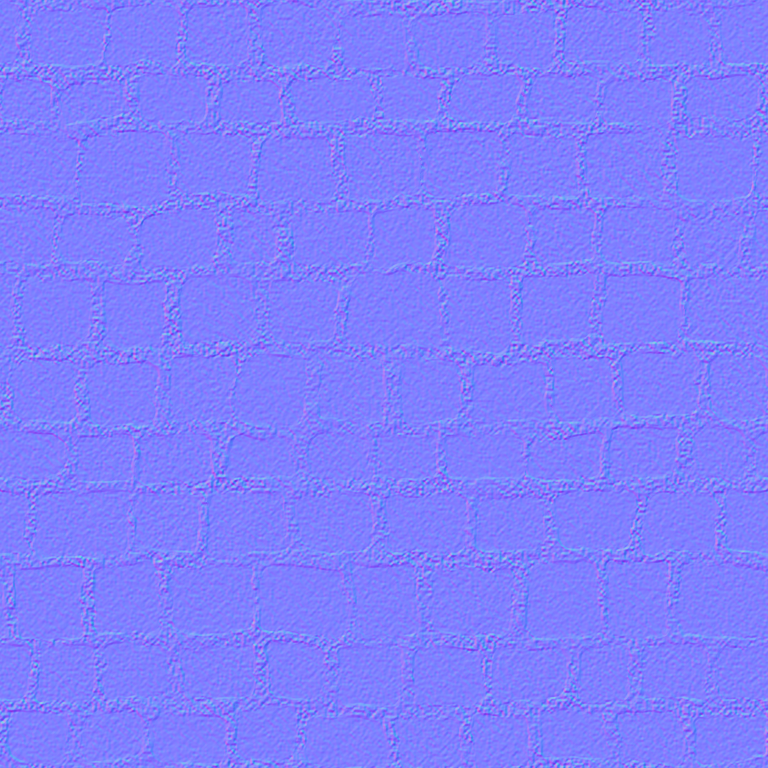
A Shadertoy shader for this texture map:

```glsl
#define JOINT_JITTER 0.22
#define SIDE_TILT 0.18
#define BEVEL_WIDTH 0.0022
#define BEVEL_DEPTH 0.0009
#define GRAVEL_HEIGHT 0.00135
#define GRAIN_HEIGHT 0.00046
#define SWELL_HEIGHT 0.0003
#define SLOPE_STEP 0.0012

// Each course: bottom edge, stone count, horizontal shift
const int COURSES = 11;
const vec3 COURSE[COURSES] = vec3[COURSES](
    vec3(-0.006, 10.0, 0.000), vec3(0.079, 10.0, 0.035),
    vec3(0.167, 9.0, 0.000), vec3(0.271, 9.0, 0.050),
    vec3(0.365, 10.0, 0.084), vec3(0.443, 10.0, 0.014),
    vec3(0.542, 9.0, 0.014), vec3(0.646, 10.0, 0.080),
    vec3(0.733, 9.0, 0.100), vec3(0.831, 10.0, 0.085),
    vec3(0.906, 10.0, 0.037));

float hash(vec2 p) {
    vec3 q = fract(p.xyx * vec3(0.1031, 0.1030, 0.0973));
    q += dot(q, q.yzx + 33.33);
    return fract((q.x + q.y) * q.z);
}

// Value noise that tiles over the unit square
float noise(vec2 uv, vec2 cells) {
    vec2 p = uv * cells, i = floor(p), f = p - i;
    f = f * f * (3.0 - 2.0 * f);
    vec2 a = mod(i, cells), b = mod(i + 1.0, cells);
    return mix(mix(hash(a), hash(vec2(b.x, a.y)), f.x),
               mix(hash(vec2(a.x, b.y)), hash(b), f.x), f.y);
}

// Position of a slanted upright joint, in stone widths
float joint(float k, float course, float count, float v) {
    vec2 id = vec2(mod(k, count), course);
    return k + JOINT_JITTER * (hash(id + 17.0) - 0.5)
             + SIDE_TILT * (hash(id + 53.0) - 0.5) * v;
}

// Signed distance to the nearest stone; id receives its cell
float stoneDistance(vec2 uv, out vec2 id) {
    vec2 p = uv;
    p.y += 0.012 * (noise(uv, vec2(11.0, 7.0)) - 0.5);
    p += 0.006 * (vec2(noise(uv, vec2(29.0)), noise(uv.yx, vec2(26.0))) - 0.5);
    p += 0.003 * (vec2(noise(uv, vec2(83.0)), noise(uv.yx, vec2(79.0))) - 0.5);

    float base = COURSE[0].x;
    p.y = fract(p.y - base) + base;
    int row = 0;
    for (int i = 1; i < COURSES; i++)
        if (p.y >= COURSE[i].x) row = i;
    float bottom = COURSE[row].x, count = COURSE[row].y;
    float top = row == COURSES - 1 ? base + 1.0 : COURSE[row + 1].x;
    float course = float(row);
    float v = (p.y - bottom) / (top - bottom) - 0.5;

    float x = (p.x - COURSE[row].z) * count;
    float k = floor(x);
    if (x < joint(k, course, count, v)) k -= 1.0;
    else if (x >= joint(k + 1.0, course, count, v)) k += 1.0;
    id = vec2(mod(k, count), course);

    // Uneven gaps on the four sides: left, bottom, right, top
    vec4 gap = vec4(hash(id + 71.0), hash(id + 89.0), hash(id + 107.0), hash(id + 131.0));
    gap = vec4(0.002, 0.004, 0.002, 0.004) + vec4(0.010, 0.009, 0.010, 0.009) * gap;
    vec2 low = vec2(joint(k, course, count, v) / count, bottom) + gap.xy;
    vec2 high = vec2(joint(k + 1.0, course, count, v) / count, top) - gap.zw;
    float radius = mix(0.004, 0.018, hash(id + 197.0));
    vec2 q = abs(vec2(x / count, p.y) - 0.5 * (low + high)) - 0.5 * (high - low) + radius;
    return length(max(q, 0.0)) + min(max(q.x, q.y), 0.0) - radius;
}

float height(vec2 uv) {
    vec2 id;
    float d = stoneDistance(uv, id);
    float stone = 1.0 - smoothstep(-BEVEL_WIDTH, BEVEL_WIDTH, d);
    vec2 diagonal = vec2(uv.x + uv.y, uv.y - uv.x);

    // Joint floor sinks by uneven amounts, so the rims come and go
    float sink = BEVEL_DEPTH * smoothstep(0.1, 0.9, noise(uv, vec2(41.0)));

    // Gravel fills the joints and spills over the rims in patches
    float spill = d + 0.008 * (noise(diagonal, vec2(37.0)) - 0.5);
    float loose = smoothstep(-0.004, 0.003, spill) * mix(0.6, 1.4, noise(uv, vec2(19.0)));
    float gravel = noise(uv, vec2(277.0)) + 0.7 * noise(diagonal, vec2(173.0)) - 0.85;

    // Fine even grain, rougher and scored on a few stones
    float grain = noise(uv, vec2(269.0)) + noise(diagonal, vec2(191.0)) - 1.0;
    float scores = noise(diagonal, vec2(151.0, 47.0)) - 0.5;
    float worn = smoothstep(0.82, 0.95, hash(id + 151.0));
    float face = GRAIN_HEIGHT * (mix(0.8, 1.1, hash(id + 173.0)) * grain + 0.8 * worn * scores);

    return SWELL_HEIGHT * noise(uv, vec2(31.0)) - sink * (1.0 - stone)
         + stone * face + loose * GRAVEL_HEIGHT * gravel;
}

void mainImage(out vec4 fragColor, in vec2 fragCoord) {
    vec2 uv = fragCoord / iResolution.xy;
    vec2 e = vec2(0.5 * SLOPE_STEP, 0.0);
    vec2 slope = vec2(height(uv + e.xy) - height(uv - e.xy),
                      height(uv + e.yx) - height(uv - e.yx)) / SLOPE_STEP;
    // Tangent-space normal with green pointing down
    vec3 normal = normalize(vec3(-slope.x, slope.y, 1.0));
    fragColor = vec4(0.5 + 0.5 * normal, 1.0);
}
```
